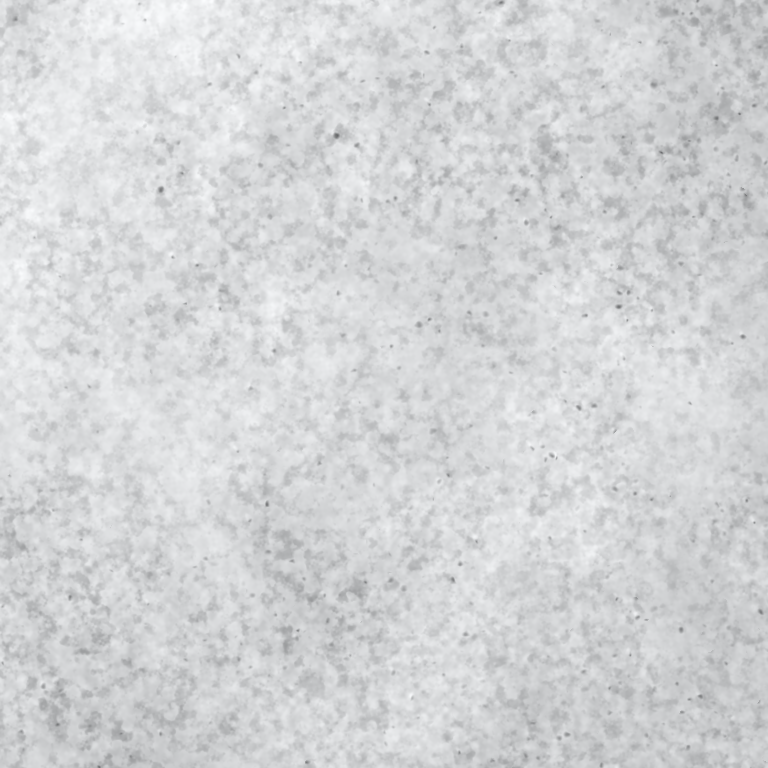
Write a Shadertoy shader that draws this texture.

```glsl
#define BASE_TONE 0.862
#define TINT vec3(-0.006, 0.0, 0.006)
#define LIGHT_SLOPE vec2(-0.045, 0.030)
#define CLOUD_DEPTH 0.17
#define MOTTLE_DEPTH 0.13
#define GRAIN_DEPTH 0.13
#define PIT_DEPTH 0.34
#define PIT_CELLS 84.0
#define PIT_SHARE 0.42

// Integer hash: two random values per lattice cell
vec2 hash2(vec2 cell, uint seed) {
    uvec2 v = uvec2(ivec2(cell)) * 1664525u + 1013904223u + seed * 7919u;
    v.x += v.y * 1664525u;
    v.y += v.x * 1664525u;
    v ^= v >> 16u;
    v.x += v.y * 1664525u;
    v.y += v.x * 1664525u;
    v ^= v >> 16u;
    return vec2(v >> 8u) / 16777216.0;
}

float valueNoise(vec2 p, uint seed) {
    vec2 cell = floor(p);
    vec2 f = fract(p);
    f = f * f * f * (f * (f * 6.0 - 15.0) + 10.0);
    float bottom = mix(hash2(cell, seed).x, hash2(cell + vec2(1, 0), seed).x, f.x);
    float top = mix(hash2(cell + vec2(0, 1), seed).x, hash2(cell + vec2(1, 1), seed).x, f.x);
    return mix(bottom, top, f.y);
}

// Normalised fractal noise; each octave is turned to hide the lattice
float fbm(vec2 p, int octaves, uint seed) {
    const mat2 turn = mat2(0.8, 0.6, -0.6, 0.8);
    float sum = 0.0, total = 0.0, weight = 1.0;
    for (int i = 0; i < octaves; i++) {
        sum += weight * valueNoise(p, seed + uint(i));
        total += weight;
        weight *= 0.6;
        p = turn * p * 2.03 + 3.7;
    }
    return sum / total;
}

// Scattered pores: x is the dark hole, y the pale chipped rim beside it
vec2 pits(vec2 uv, float density) {
    vec2 p = uv * PIT_CELLS;
    p += 0.3 * (vec2(valueNoise(p * 1.7, 40u), valueNoise(p * 1.7, 41u)) - 0.5);
    vec2 home = floor(p);
    float soft = max(0.20, PIT_CELLS / iResolution.y);
    vec2 marks = vec2(0.0);
    for (int y = -1; y <= 1; y++) {
        for (int x = -1; x <= 1; x++) {
            vec2 cell = home + vec2(x, y);
            vec2 pick = hash2(cell, 51u);
            vec2 look = hash2(cell, 52u);
            vec2 d = p - cell - hash2(cell, 50u);
            float present = step(pick.x, PIT_SHARE * density);
            float radius = mix(0.10, 0.26, look.x * look.x);
            float strength = mix(0.15, 1.0, pow(pick.y, 4.0));
            vec2 stretch = vec2(mix(0.7, 1.2, look.y), 1.0);
            float hole = 1.0 - smoothstep(radius - soft, radius + soft, length(d * stretch));
            float rim = 1.0 - smoothstep(0.0, 0.4, length(d - vec2(-0.25, 0.38)));
            marks = max(marks, present * strength * vec2(hole, rim * step(0.6, look.y)));
        }
    }
    return marks;
}

void mainImage(out vec4 fragColor, in vec2 fragCoord) {
    vec2 uv = fragCoord / iResolution.y;
    vec2 centred = fragCoord / iResolution.xy - 0.5;

    // Broad light and cloudy stains
    float tone = BASE_TONE + dot(centred, LIGHT_SLOPE);
    tone -= 0.045 * smoothstep(0.35, 0.80, length(centred - vec2(-0.12, 0.12)));
    float clouds = fbm(uv * vec2(5.2, 4.0) + 5.0, 5, 1u);
    tone += CLOUD_DEPTH * (clouds - 0.5);

    // Small dark flecks, thicker in the stained patches
    float patches = smoothstep(0.30, 0.70, fbm(uv * 9.0 + 11.0, 4, 12u));
    float stain = clamp(0.5 * patches + 1.6 * (0.62 - clouds), 0.0, 1.0);
    float flecks = smoothstep(0.44, 0.82, fbm(uv * 72.0, 3, 20u));
    tone -= MOTTLE_DEPTH * flecks * mix(0.45, 1.15, stain);

    // Soft blotches and fine grain
    tone += 0.07 * (fbm(uv * 26.0 + 2.0, 3, 60u) - 0.5);
    tone += GRAIN_DEPTH * (fbm(uv * 105.0, 2, 30u) - 0.5) * mix(0.6, 1.1, patches);

    // Pores, denser towards the lower right
    float density = mix(0.15, 1.0, stain) * clamp(0.65 + centred.x - 0.4 * centred.y, 0.2, 1.3);
    vec2 marks = pits(uv, density);
    tone += 0.08 * marks.y * (1.0 - marks.x) - PIT_DEPTH * marks.x;

    fragColor = vec4(clamp(vec3(tone) + TINT, 0.0, 1.0), 1.0);
}
```
